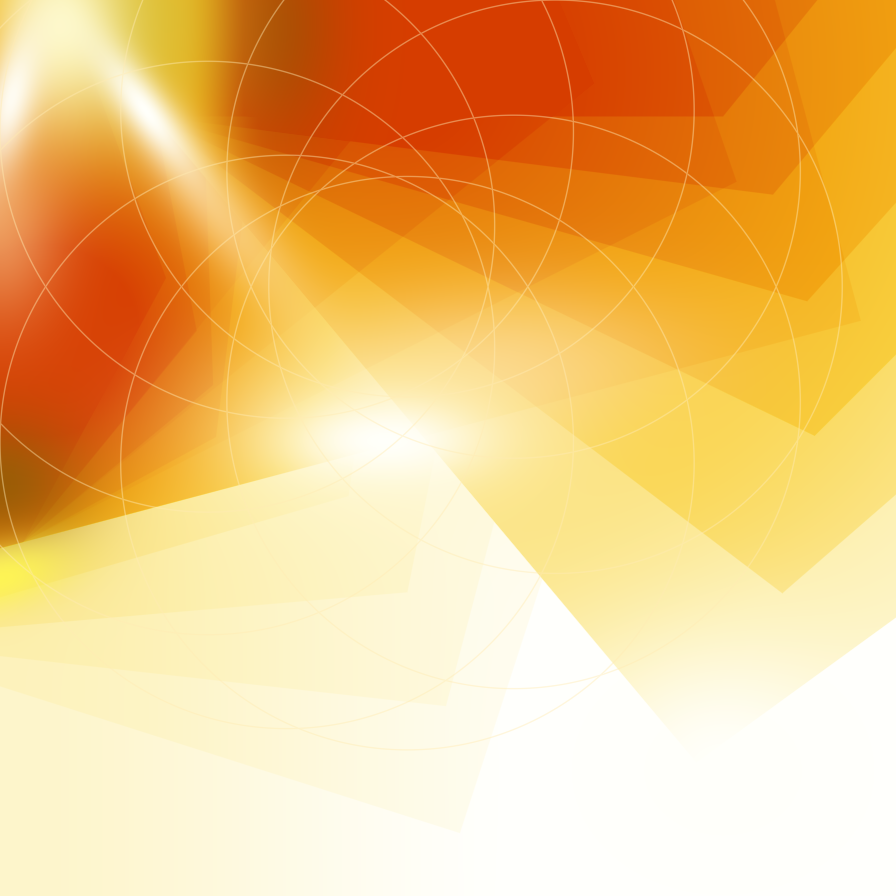
Give the GLSL for this background, as a Shadertoy shader.

```glsl
// Warm abstract backdrop: fans of translucent angular sheets over white.
// Sheets and soft fields add up to a "heat" that a white-yellow-red ramp colours;
// elliptical glows and a rosette of hairline circles lie on top.

vec2 polar(float degrees) {
    float a = radians(degrees);
    return vec2(cos(a), sin(a));
}

// Signed distance to a line through zero, positive on its left
float side(vec2 q, vec2 dir) {
    return dir.x * q.y - dir.y * q.x;
}

// Coverage of a sheet bounded by a ray from the apex and a second edge at its tip
float sheet(vec2 p, vec2 apex, float rayDeg, float len, float tipDeg) {
    vec2 ray = polar(rayDeg);
    float d = min(side(p - apex, ray), side(p - apex - len * ray, polar(tipDeg)));
    float aa = 0.8 / iResolution.y;
    return smoothstep(-aa, aa, d);
}

// Gaussian ellipse, tilted by an angle
float glow(vec2 p, vec2 centre, vec2 radius, float tiltDeg) {
    vec2 axis = polar(tiltDeg), q = p - centre;
    q = vec2(dot(q, axis), side(q, axis)) / radius;
    return exp(-dot(q, q));
}

vec3 heatRamp(float heat) {
    vec3 c = vec3(1.0, 1.0, 0.99);
    c = mix(c, vec3(0.99, 0.94, 0.69), clamp(heat, 0.0, 1.0));
    c = mix(c, vec3(0.975, 0.82, 0.25), clamp(heat - 1.0, 0.0, 1.0));
    c = mix(c, vec3(0.95, 0.65, 0.07), clamp(heat - 2.0, 0.0, 1.0));
    c = mix(c, vec3(0.89, 0.45, 0.03), clamp(heat - 3.0, 0.0, 1.0));
    return mix(c, vec3(0.84, 0.24, 0.0), clamp(heat - 4.0, 0.0, 1.0));
}

// Heat of all overlapping sheets
float sheetHeat(vec2 p) {
    vec2 topApex = vec2(0.172, 0.870), leftApex = vec2(0.026, 0.395);
    float pale = 0.65 * smoothstep(0.6, 0.0, p.x);
    float left = 4.6 - 9.0 * length(p - vec2(0.05, 0.62));
    float right = 2.2 - 2.3 * length(p - vec2(0.44, 0.92));
    float leftMask = 0.0, rightMask = 0.0;

    // Six sheets swinging down from the upper left
    for (int i = 0; i < 6; i++) {
        float k = float(i);
        rightMask = sheet(p, topApex, -6.5 * k - 0.7 * k * k, 0.635 + 0.0613 * k,
                          51.0 - 0.5 * k - 0.5 * k * k);
        right += 0.45 * rightMask * smoothstep(0.2, 0.3, p.x);
    }
    // Long and short sheets rising from the left edge
    for (int i = 0; i < 4; i++) {
        float k = float(i);
        float rising = sheet(p, leftApex, 14.8 + 12.0 * k, 0.967 - 0.075 * k, 105.0 + 4.0 * k);
        if (i == 0) leftMask = rising;
        right += 0.25 * rising;
        left += 0.12 * rising;
        left += 0.22 * sheet(p, leftApex, 28.6 + 11.0 * k, 0.245 + 0.03 * k, 83.0 + 9.0 * k);
    }
    // Pale sheets along the lower left
    for (int i = 0; i < 4; i++) {
        float k = float(i);
        pale += 0.19 * sheet(p, vec2(-0.163, 0.286), -17.7 + 11.3 * k, 0.71 - 0.045 * k,
                             72.0 + 3.3 * k);
    }
    float heat = mix(pale, max(left, pale), leftMask);
    return mix(heat, right, rightMask);
}

void mainImage(out vec4 fragColor, in vec2 fragCoord) {
    vec2 p = fragCoord / iResolution.xy;
    vec3 white = vec3(1.0, 1.0, 0.98), peach = vec3(0.99, 0.85, 0.62);
    vec3 olive = vec3(0.56, 0.36, 0.02), lemon = vec3(1.0, 0.97, 0.32);
    vec3 col = heatRamp(sheetHeat(p));

    // Shadows and haze in the upper left and on the left edge
    col = mix(col, vec3(0.60, 0.28, 0.0), 0.75 * glow(p, vec2(0.31, 0.97), vec2(0.07, 0.13), 0.0));
    col = mix(col, vec3(0.85, 0.74, 0.18), 0.95 * glow(p, vec2(0.14, 0.98), vec2(0.12, 0.14), 0.0));
    col = mix(col, olive, 0.85 * glow(p, vec2(0.0, 0.46), vec2(0.09, 0.075), 0.0));
    col = mix(col, peach, 0.55 * glow(p, vec2(0.0, 0.75), vec2(0.07, 0.11), 0.0));
    col = mix(col, lemon, 0.9 * glow(p, vec2(0.0, 0.355), vec2(0.08, 0.035), 15.0));

    // Diagonal streaks of light
    col = mix(col, peach, 0.65 * glow(p, vec2(0.25, 0.755), vec2(0.14, 0.04), -50.0));
    col = mix(col, vec3(1.0, 0.99, 0.82), 0.9 * glow(p, vec2(0.07, 0.97), vec2(0.07, 0.11), 0.0));
    col = mix(col, white, glow(p, vec2(0.163, 0.876), vec2(0.095, 0.026), -53.0));
    col = mix(col, white, 0.95 * glow(p, vec2(0.013, 0.89), vec2(0.09, 0.03), 75.0));

    // Central flare and the bright lower right
    col = mix(col, peach, 0.6 * glow(p, vec2(0.58, 0.60), vec2(0.20, 0.085), 0.0));
    col = mix(col, vec3(1.0, 0.98, 0.85), 0.7 * glow(p, vec2(0.43, 0.52), vec2(0.20, 0.10), 0.0));
    col = mix(col, white, glow(p, vec2(0.43, 0.508), vec2(0.10, 0.04), 0.0));
    col = mix(col, white, glow(p, vec2(0.807, 0.14), vec2(0.17, 0.14), 0.0));

    // Rosette of hairline circles
    float lines = 0.0;
    for (int i = 0; i < 9; i++) {
        vec2 centre = vec2(0.42, 0.68) + 0.2 * polar(40.0 * float(i));
        float d = abs(length(p - centre) - 0.32);
        lines = max(lines, smoothstep(0.0004 + 1.0 / iResolution.y, 0.0, d));
    }
    col = mix(col, vec3(1.0, 0.92, 0.70), 0.45 * lines);

    fragColor = vec4(col, 1.0);
}
```
